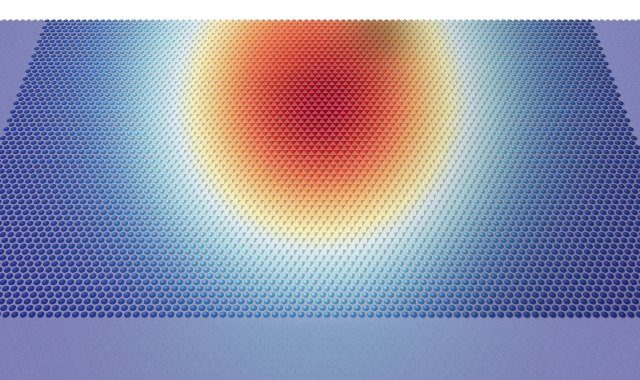
Give the GLSL for this background, as a WebGL 1 fragment shader.

```glsl
precision highp float;
uniform vec2 u_resolution;

const float HORIZON = 2.844;       // height where the columns converge
const float FRONT_DEPTH = 2.672;   // depth of the nearest row
const float COLUMN_SCALE = 117.0;
const float ROW_SCALE = 352.0;
const float HALF_COLUMNS = 44.0;
const float BACK_EDGE = 0.945;
const float DOT_RADIUS = 0.40;
const float WEDGE_SIZE = 0.29;
const vec2 HEAT_CENTER = vec2(0.005, 0.726);
const float HEAT_SIGMA = 0.285;
const float BACK_STRETCH = 0.90;   // the peak reaches further to the back
const vec2 SHADOW_CENTER = vec2(0.16, 0.92);
const vec2 GLOW_CENTER = vec2(-0.10, 0.87);
const vec3 LAVENDER = vec3(0.76, 0.73, 0.85);
const vec3 FROST = vec3(0.86, 0.89, 0.90);
const vec3 CREAM = vec3(0.90, 0.76, 0.66);
const vec3 HAZE = vec3(0.50, 0.63, 0.75);

// Diverging colour scale from cold to hot
vec3 heatColor(float t) {
  float s = t * 10.0;
  vec3 c = mix(vec3(0.17, 0.21, 0.54), vec3(0.27, 0.46, 0.70), clamp(s, 0.0, 1.0));
  c = mix(c, vec3(0.45, 0.68, 0.81), clamp(s - 1.0, 0.0, 1.0));
  c = mix(c, vec3(0.67, 0.85, 0.91), clamp(s - 2.0, 0.0, 1.0));
  c = mix(c, vec3(0.88, 0.95, 0.97), clamp(s - 3.0, 0.0, 1.0));
  c = mix(c, vec3(1.00, 0.97, 0.72), clamp(s - 4.0, 0.0, 1.0));
  c = mix(c, vec3(0.98, 0.83, 0.53), clamp(s - 5.0, 0.0, 1.0));
  c = mix(c, vec3(0.96, 0.64, 0.37), clamp(s - 6.0, 0.0, 1.0));
  c = mix(c, vec3(0.92, 0.40, 0.27), clamp(s - 7.0, 0.0, 1.0));
  c = mix(c, vec3(0.80, 0.18, 0.17), clamp(s - 8.0, 0.0, 1.0));
  return mix(c, vec3(0.62, 0.00, 0.15), clamp(s - 9.0, 0.0, 1.0));
}

float gaussian(vec2 offset, float sigma) {
  return exp(-dot(offset, offset) / (2.0 * sigma * sigma));
}

// Offset from the nearest center of a staggered hexagonal grid
vec2 hexOffset(vec2 g) {
  vec2 period = vec2(1.0, 1.7320508);
  vec2 a = mod(g, period) - 0.5 * period;
  vec2 b = mod(g - 0.5 * period, period) - 0.5 * period;
  return dot(a, a) < dot(b, b) ? a : b;
}

// Triangle that points toward the viewer
float triangleDistance(vec2 q, float size) {
  return max(abs(q.x) * 0.866 - q.y * 0.5, q.y) - size;
}

void main() {
  vec2 p = (gl_FragCoord.xy - vec2(0.5 * u_resolution.x, 0.0)) / u_resolution.y;

  // Perspective grid
  float depth = HORIZON - p.y;
  vec2 grid = vec2((p.x + 0.004) * COLUMN_SCALE / depth,
                   ROW_SCALE * (1.0 / depth - 1.0 / FRONT_DEPTH));
  vec2 q = hexOffset(grid);
  vec2 center = grid - q;
  float blur = 0.65 * COLUMN_SCALE / (depth * u_resolution.y);

  // Heat field and the plate below the studs
  vec2 heatOffset = p - HEAT_CENTER;
  heatOffset.y *= heatOffset.y > 0.0 ? BACK_STRETCH : 1.0;
  float heat = gaussian(heatOffset, HEAT_SIGMA);
  float warmth = smoothstep(0.10, 0.42, heat);
  vec3 base = heatColor(heat);
  vec3 pale = mix(LAVENDER, FROST, smoothstep(0.08, 0.30, heat));
  pale = mix(pale, CREAM, smoothstep(0.40, 0.75, heat));
  vec3 plate = mix(base, pale, 0.55);
  float front = 1.0 - smoothstep(0.10, 0.22, p.y);
  plate = mix(plate, HAZE, 0.65 * front * gaussian(vec2(p.x, 0.16 - p.y), 0.32));

  // Faint hexagonal seams
  float hexEdge = max(abs(q.x), abs(q.x) * 0.5 + abs(q.y) * 0.866);
  plate *= 1.0 - 0.04 * smoothstep(0.5 - blur, 0.5, hexEdge);

  // Round studs in the cold area, faceted triangles in the hot area
  float disc = length(q) - DOT_RADIUS;
  float wedge = triangleDistance(q - vec2(0.0, 0.06), WEDGE_SIZE);
  float facet = smoothstep(-blur, blur, q.x - 0.02);
  float studLight = 0.84 + 0.55 * gaussian(q - vec2(-0.12, 0.14), 0.14);
  float wedgeLight = mix(0.98, 0.76, facet);
  float stud = 1.0 - smoothstep(-blur, blur, mix(disc, wedge, warmth));
  float inside = step(abs(center.x), HALF_COLUMNS) * step(-0.4, center.y);
  vec3 studColor = base * mix(studLight, wedgeLight, warmth);
  vec3 gapColor = mix(mix(plate, pale, 0.15), mix(base, pale, 0.38), warmth);
  vec3 field = mix(gapColor, studColor, stud);

  // Light from the left, a glow and a shade on the back of the peak
  float shade = 0.14 * smoothstep(0.05, 0.6, p.x);
  shade += 0.26 * gaussian(p - SHADOW_CENTER, 0.065);
  float glow = 0.25 * gaussian(p - GLOW_CENTER, 0.08);
  field = mix(field, vec3(0.96, 0.38, 0.26), glow) * (1.0 - shade);
  vec3 color = mix(plate, field, inside);

  // White sky with a scalloped back edge
  float edge = BACK_EDGE + 0.004 * abs(cos(3.14159 * grid.x));
  float pixel = 1.0 / u_resolution.y;
  color = mix(color, vec3(1.0), smoothstep(edge - pixel, edge + pixel, p.y));

  gl_FragColor = vec4(clamp(color, 0.0, 1.0), 1.0);
}
```
